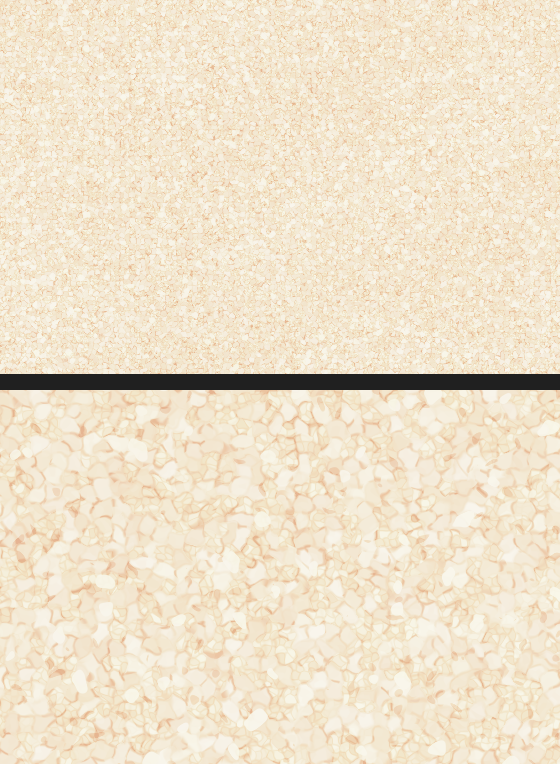
Top: the whole. Bottom: its middle third, enlarged.
This texture is drawn by a WebGL 2 fragment shader. Its source:

```glsl
#version 300 es
precision highp float;
// Pale cream chipboard: small angular chips packed at random angles,
// with ochre seams between them, thin tan slivers and scattered white flakes.
// Every part comes from one stretched, softened cellular noise.

uniform vec2 u_resolution;
out vec4 fragColor;

vec4 hash4(vec2 cell) {
  vec4 q = fract(cell.xyxy * vec4(0.1031, 0.1030, 0.0973, 0.1099));
  q += dot(q, q.wzxy + 33.33);
  return fract((q.xxyz + q.yzzw) * q.zywx);
}

// Returns nearest distance, gap to the next chip, and two softened chip values.
vec4 chips(vec2 p, float stretch, float seed) {
  vec2 base = floor(p);
  float nearest = 9.0, second = 9.0, total = 0.0;
  vec2 values = vec2(0.0);
  for (int y = -2; y <= 2; y++) {
    for (int x = -2; x <= 2; x++) {
      vec2 cell = base + vec2(x, y);
      vec4 place = hash4(cell + seed);
      vec4 look = hash4(cell + seed + 71.7);
      vec2 d = cell + 0.1 + 0.8 * place.xy - p;
      float angle = 6.2832 * place.z;
      float s = sin(angle), c = cos(angle);
      float a = mix(1.0, stretch, place.w);
      float dist = length(mat2(c, -s, s, c) * d * vec2(1.0 / a, a));
      second = min(second, max(nearest, dist));
      nearest = min(nearest, dist);
      float weight = exp(-18.0 * dist);
      values += weight * look.xy;
      total += weight;
    }
  }
  return vec4(nearest, second - nearest, values / total);
}

// Warm tan through cream to near white.
vec3 palette(float tone) {
  vec3 c = mix(vec3(0.90, 0.71, 0.57), vec3(0.93, 0.79, 0.65), clamp(tone / 0.2, 0.0, 1.0));
  c = mix(c, vec3(0.935, 0.84, 0.73), clamp((tone - 0.2) / 0.2, 0.0, 1.0));
  c = mix(c, vec3(0.95, 0.87, 0.75), clamp((tone - 0.4) / 0.12, 0.0, 1.0));
  c = mix(c, vec3(0.95, 0.90, 0.80), clamp((tone - 0.52) / 0.13, 0.0, 1.0));
  c = mix(c, vec3(0.96, 0.93, 0.86), clamp((tone - 0.65) / 0.16, 0.0, 1.0));
  return mix(c, vec3(0.975, 0.965, 0.92), clamp((tone - 0.81) / 0.17, 0.0, 1.0));
}

void main() {
  vec2 p = gl_FragCoord.xy / u_resolution.y;
  float pixel = 1.0 / u_resolution.y;

  // Slight waviness makes the chip outlines ragged.
  vec2 q = p + 0.0009 * sin(p.yx * vec2(410.0, 370.0) + 3.0 * sin(p * 97.0));

  vec4 coarse = chips(q * 72.0, 1.5, 3.0);
  vec4 fine = chips(q * 142.0, 1.5, 19.0);
  vec4 sliver = chips(q * 44.0, 1.9, 47.0);
  vec4 flake = chips(q * 25.0, 1.35, 83.0);

  // Broad chips, some of them broken into crumbs.
  float crumbs = smoothstep(0.5, 0.65, coarse.w);
  float tone = 0.61 + 0.37 * mix(coarse.z, fine.z, 0.2 + 0.7 * crumbs);

  // Seams of uneven depth.
  float seam = 1.0 - smoothstep(0.0, 0.32, coarse.y);
  tone -= seam * (0.06 + 0.62 * fine.w * fine.w);
  tone -= 0.22 * crumbs * (1.0 - smoothstep(0.0, 0.35, fine.y));

  // Thin tan slivers.
  float soft = 44.0 * pixel * 0.7;
  float sliverSize = 0.19 * smoothstep(0.5, 1.0, sliver.w);
  float sliverMask = 1.0 - smoothstep(sliverSize - soft, sliverSize + soft, sliver.x);
  tone -= 0.36 * sliverMask * step(0.5, sliver.w);

  // White flakes on top.
  soft = 25.0 * pixel * 0.7;
  float flakeSize = 0.09 + 0.14 * flake.z;
  float flakeMask = 1.0 - smoothstep(flakeSize - soft, flakeSize + soft, flake.x);
  tone = mix(tone, 0.98, 0.9 * flakeMask * smoothstep(0.5, 0.56, flake.w));

  // Broad, faint drift of lightness.
  tone += 0.012 * (sin(p.x * 7.0 + 2.0 * sin(p.y * 5.0)) + sin(p.y * 11.0 - p.x * 4.0));

  // Chips lean a little towards yellow or pink.
  vec3 color = palette(tone) + (coarse.w - 0.5) * vec3(0.0, 0.008, -0.016);
  fragColor = vec4(color, 1.0);
}
```
